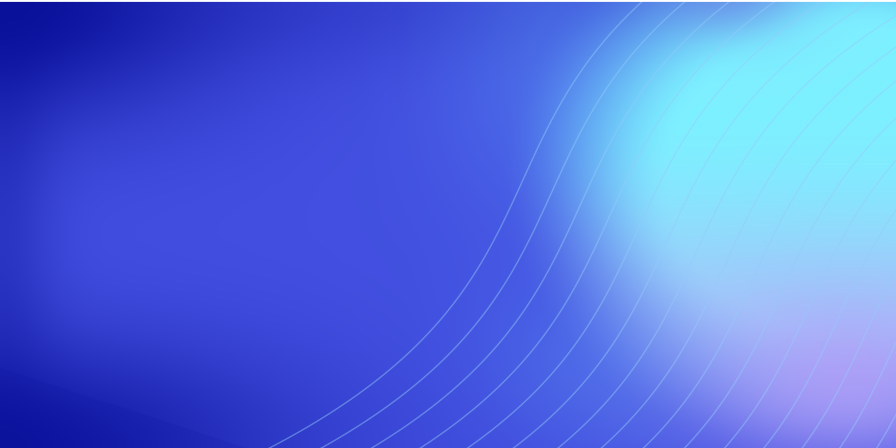
Write a WebGL 1 fragment shader that draws this background.

```glsl
precision highp float;

uniform vec2 u_resolution;

// Palette
const vec3 NAVY = vec3(0.03, 0.06, 0.60);
const vec3 ROYAL = vec3(0.26, 0.31, 0.88);
const vec3 AZURE = vec3(0.33, 0.53, 0.94);
const vec3 CYAN = vec3(0.49, 0.94, 1.0);
const vec3 ICE = vec3(0.62, 0.80, 0.98);
const vec3 LAVENDER = vec3(0.70, 0.61, 0.97);
const vec3 PERIWINKLE = vec3(0.42, 0.50, 0.90);
const vec3 LINE_TINT = vec3(0.58, 0.79, 0.98);

// Bright pool on the right
const vec2 POOL_CENTER = vec2(1.9, 0.6);
const vec2 POOL_RADII = vec2(0.72, 0.60);

// Family of flowing lines
const int LINE_COUNT = 17;
const vec2 LINE_STEP = vec2(0.064, -0.028);
const vec2 LINE_BEND = vec2(1.168, 0.60);
const float LINE_SLOPE = 0.456;
const float LINE_CUBIC = 1.356;
const float LINE_HALF_WIDTH = 0.0017;
const float LINE_OPACITY = 0.42;

const float FOLD_SHADE = 0.14;
const float TOP_STRIP = 0.004;

// Soft elliptical falloff, 1 at the center
float glow(vec2 p, vec2 center, vec2 radii) {
  vec2 d = (p - center) / radii;
  return exp(-dot(d, d));
}

// Royal blue field with navy corners and edges
vec3 blueField(vec2 p, float pixel) {
  float light = 1.0 - 0.97 * glow(p, vec2(0.0, 1.0), vec2(0.50, 0.28));
  light *= 1.0 - 0.90 * glow(p, vec2(0.0), vec2(0.65, 0.25));
  light *= 1.0 - 0.38 * exp(-pow(p.x / 0.12, 2.0));
  light *= 1.0 - 0.22 * exp(-pow((1.0 - p.y) / 0.14, 2.0));

  // Faint diagonal fold at the lower left
  float fold = p.y + 0.327 * p.x - 0.18;
  light *= 1.0 - FOLD_SHADE * (1.0 - smoothstep(-pixel, pixel, fold));
  return mix(NAVY, ROYAL, light);
}

// Azure halo, cyan pool and lavender lower rim
vec3 addPool(vec3 color, vec2 p) {
  color = mix(color, AZURE, 0.60 * glow(p, vec2(1.30, 0.85), vec2(0.30, 0.35)));
  color = mix(color, AZURE, 0.50 * glow(p, vec2(1.40, 0.20), vec2(0.30, 0.20)));

  float radius = length((p - POOL_CENTER) / POOL_RADII);
  float pool = 1.0 - smoothstep(0.55, 1.10, radius);
  vec3 water = mix(ICE, CYAN, smoothstep(0.25, 0.75, p.y));
  color = mix(color, water, pool);

  color = mix(color, LAVENDER, 0.80 * glow(p, vec2(1.90, 0.15), vec2(0.35, 0.20)));
  return mix(color, PERIWINKLE, 0.60 * glow(p, vec2(1.63, 1.02), vec2(0.16, 0.10)));
}

// Coverage of cubic curves, each shifted by one step
float flowLines(vec2 p, float pixel) {
  float coverage = 0.0;
  for (int i = 0; i < LINE_COUNT; i++) {
    vec2 q = p - float(i) * LINE_STEP - LINE_BEND;
    float offset = q.x - q.y * (LINE_SLOPE + LINE_CUBIC * q.y * q.y);
    float slope = LINE_SLOPE + 3.0 * LINE_CUBIC * q.y * q.y;
    float dist = abs(offset) / sqrt(1.0 + slope * slope);
    float edge = smoothstep(-0.5 * pixel, 0.5 * pixel, dist - LINE_HALF_WIDTH);
    coverage = max(coverage, 1.0 - edge);
  }
  return coverage;
}

void main() {
  float pixel = 1.0 / u_resolution.y;
  vec2 uv = gl_FragCoord.xy / u_resolution;
  vec2 p = vec2(2.0 * uv.x, uv.y);

  vec3 color = addPool(blueField(p, pixel), p);
  color = mix(color, LINE_TINT, LINE_OPACITY * flowLines(p, pixel));

  // Thin white strip along the top
  float strip = smoothstep(-0.5 * pixel, 0.5 * pixel, p.y - 1.0 + TOP_STRIP);
  gl_FragColor = vec4(mix(color, vec3(1.0), strip), 1.0);
}
```
